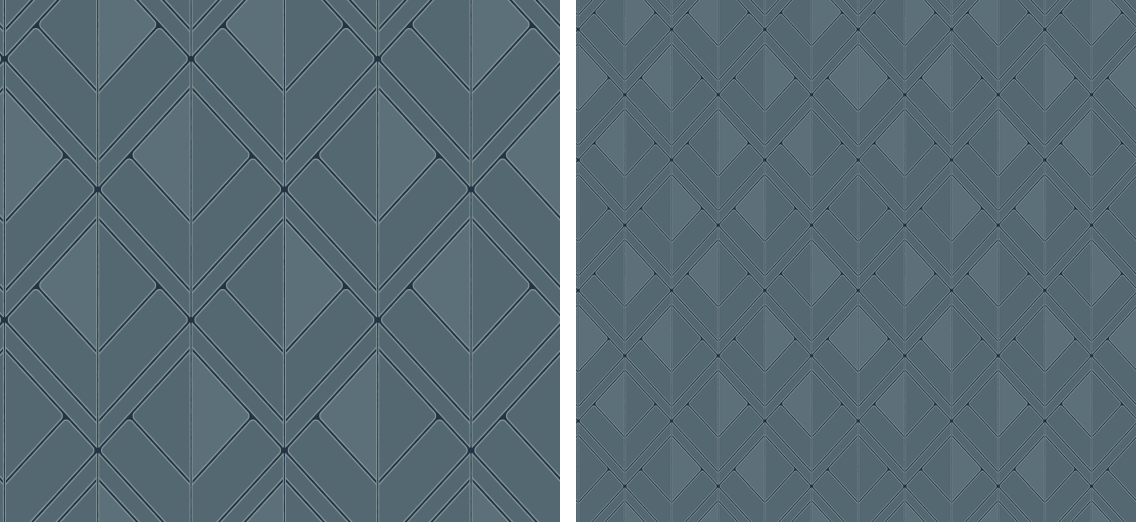
Left: one tile. Right: repeated 2 by 2.
Reproduce this pattern procedurally as a Shadertoy shader.

```glsl
#define COLUMNS 6.0          // strips across, even
#define ROWS 2.0             // full periods down
#define PERIOD 2.805         // period height, in strip widths
#define BAND 0.305           // vertical height of the slanted bands
#define TIP 1.758            // lower tip of the diamond below its node
#define GAP 0.0100           // half width of slanted grooves
#define RIM 0.0140           // width of the slanted outline
#define WALL_GAP 0.0055      // half width of upright grooves
#define WALL_RIM 0.0110      // width of the upright outline
#define ROUNDING 0.065
#define DOT 0.032            // radius of the node dots
#define WEAR 0.25

const vec2 ORIGIN = vec2(0.047, 0.633);
const vec2 WEAR_CELLS = vec2(192.0, 180.0);
const vec3 BASE = vec3(0.328, 0.408, 0.446);
const vec3 LIGHT = vec3(0.361, 0.440, 0.479);
const vec3 PALE = vec3(0.510, 0.580, 0.590);
const vec3 GROOVE = vec3(0.145, 0.205, 0.270);

float hash(vec2 cell) {
    return fract(sin(dot(cell, vec2(127.1, 311.7))) * 43758.55);
}

// Value noise that wraps over the canvas
float wrappedNoise(vec2 uv) {
    vec2 p = uv * WEAR_CELLS;
    vec2 cell = floor(p);
    vec2 f = fract(p);
    f = f * f * (3.0 - 2.0 * f);
    vec2 a = mod(cell, WEAR_CELLS);
    vec2 b = mod(cell + 1.0, WEAR_CELLS);
    return mix(mix(hash(a), hash(vec2(b.x, a.y)), f.x),
               mix(hash(vec2(a.x, b.y)), hash(b), f.x), f.y);
}

// Intersection of two half planes with a rounded corner
float roundMax(float a, float b) {
    vec2 corner = max(vec2(a, b) + ROUNDING, 0.0);
    return min(max(a, b), -ROUNDING) + length(corner);
}

float coverage(float d, float pixel) {
    return clamp(d / pixel + 0.5, 0.0, 1.0);
}

void mainImage(out vec4 fragColor, in vec2 fragCoord) {
    vec2 uv = fragCoord / iResolution.xy;
    uv.y = 1.0 - uv.y;
    float pixel = COLUMNS / iResolution.x;
    vec2 grid = uv * vec2(COLUMNS, ROWS * PERIOD) - ORIGIN;
    float column = mod(floor(grid.x), COLUMNS);
    float across = fract(grid.x);

    float slope = 0.5 * PERIOD - BAND;
    float slantLength = length(vec2(slope, 1.0));
    float wall = min(across, 1.0 - across);
    float panel = 1.0;
    float node = 1.0;
    float lit = 0.0;

    // Panels hanging from the nodes on the left and right of the strip
    for (int side = 0; side < 2; side++) {
        float parity = mod(column + float(side), 2.0);
        float x = side == 0 ? across : 1.0 - across;
        float drop = grid.y - 0.5 * PERIOD * parity;
        float row = floor(drop / PERIOD);
        float y = drop - row * PERIOD;
        float rise = slope * x;

        float aboveBand = (BAND + rise - y) / slantLength;
        float belowTip = (y + rise - TIP) / slantLength;
        float belowQuad = (y + rise - PERIOD + BAND) / slantLength;
        float triangle = roundMax(aboveBand, belowTip);
        float quad = roundMax(aboveBand, max(-belowTip, belowQuad));
        float band = max(-aboveBand, (rise - y) / slantLength);
        panel = min(panel, min(triangle, min(quad, band)));
        node = min(node, length(vec2(x, min(y, PERIOD - y))));

        // Lighter halves step diagonally through the rows
        if (triangle < 0.0 && mod(column + 2.0 * row + parity, 4.0) < 2.0) lit = 1.0;
    }

    // Slanted grooves with pale rims
    float wear = WEAR * (wrappedNoise(uv) - 0.5);
    vec3 pale = PALE * (1.0 + 0.3 * wear);
    vec3 color = mix(BASE, LIGHT, lit);
    color = mix(color, pale, coverage(panel + GAP + RIM, pixel));
    color = mix(color, GROOVE, coverage(panel + GAP * (1.0 + 0.5 * wear), pixel));

    // Upright rims close the slanted grooves; a thin worn line splits them
    color = mix(color, pale, coverage(WALL_GAP + WALL_RIM - wall, pixel));
    color = mix(color, GROOVE, coverage(WALL_GAP * (1.0 + 2.0 * wear) - wall, pixel));

    // Dark dots where the bands cross
    color = mix(color, GROOVE, coverage(DOT - node, pixel));
    fragColor = vec4(color, 1.0);
}
```
